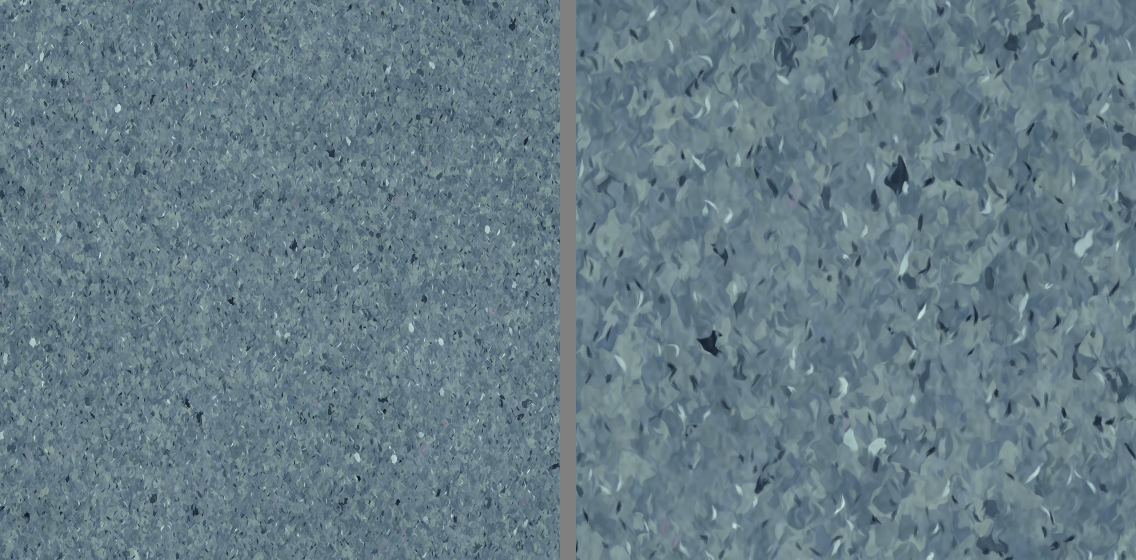
Left: the whole. Right: its middle third, enlarged.
Write a Shadertoy shader that draws this texture.

```glsl
const vec3 INK   = vec3(0.07, 0.11, 0.17);
const vec3 DARK  = vec3(0.235, 0.315, 0.375);
const vec3 SLATE = vec3(0.330, 0.420, 0.480);
const vec3 MID   = vec3(0.395, 0.485, 0.530);
const vec3 GREY  = vec3(0.445, 0.535, 0.563);
const vec3 SAGE  = vec3(0.505, 0.595, 0.600);
const vec3 PALE  = vec3(0.62, 0.73, 0.73);
const vec3 CHALK = vec3(0.80, 0.89, 0.88);
const vec3 MAUVE = vec3(0.47, 0.45, 0.55);

const float EDGE = 0.0008;        // softness of flake outlines
const float TILT = 1.6;           // spread of angles around vertical
const float BEND = 0.8;           // curvature of flakes
const float RAGGED = 0.65;        // irregularity of flake outlines
const float WARP = 0.0016;        // bending of the whole field
const float GRAIN = 0.075;        // fine streaks inside flakes
const float MOTTLE = 0.030;       // slow drift in brightness

float hash(vec2 p) {
    return fract(sin(dot(p, vec2(127.1, 311.7))) * 43758.5453);
}

vec4 hash4(vec2 p) {
    return vec4(hash(p), hash(p + 17.3), hash(p + 41.9), hash(p + 73.7));
}

float noise(vec2 p) {
    vec2 i = floor(p), f = fract(p);
    f = f * f * (3.0 - 2.0 * f);
    return mix(mix(hash(i), hash(i + vec2(1, 0)), f.x),
               mix(hash(i + vec2(0, 1)), hash(i + vec2(1, 1)), f.x), f.y);
}

// Common body colours, from slate to sage
vec3 bodyColor(float h) {
    vec3 c = mix(SLATE, MID, smoothstep(0.20, 0.40, h));
    c = mix(c, GREY, smoothstep(0.54, 0.70, h));
    return mix(c, SAGE, smoothstep(0.82, 0.92, h));
}

// Accents take the ends of the range, body colours the rest
vec3 flakeColor(vec4 h, float darkShare, float paleShare) {
    if (h.x < darkShare) return mix(DARK, INK, h.y * h.y * h.y);
    if (h.x > 1.0 - paleShare) return mix(PALE, CHALK, h.y * h.y * h.y);
    vec3 c = bodyColor(h.y);
    c += (h.z - 0.5) * vec3(0.020, 0.012, -0.024);
    return mix(c, MAUVE, 0.5 * step(0.985, h.w));
}

// One jittered grid of ragged, bent flakes; radius is in cells
void paintFlakes(inout vec3 color, vec2 p, float cells, vec2 radius,
                 float density, vec2 accents, float seed) {
    vec2 g = p * cells + seed * 0.37;
    vec2 home = floor(g);
    for (int j = -1; j <= 1; j++)
    for (int i = -1; i <= 1; i++) {
        vec2 id = home + vec2(i, j);
        vec4 place = hash4(id + seed);
        if (place.w > density) continue;
        vec4 look = hash4(id + seed + 131.3);

        float a = (place.z - 0.5) * TILT;
        vec2 q = g - id - place.xy;
        q = mat2(cos(a), sin(a), -sin(a), cos(a)) * q;
        vec2 r = radius * mix(vec2(0.6, 0.7), vec2(1.2, 1.1), look.zw);
        q.x += (look.w - 0.5) * q.y * q.y * BEND;

        vec2 s = q / r;
        float d = length(s) - 1.0 + RAGGED * (noise(s * 1.8 + look.xy * 60.0) - 0.5);
        d *= min(r.x, r.y) / cells;
        float soft = max(EDGE, 0.6 / iResolution.y);
        float cover = 1.0 - smoothstep(-soft, soft, d);

        vec3 c = flakeColor(look, accents.x, accents.y);
        c *= 1.0 + 0.07 * clamp(s.x, -1.0, 1.0) * (look.z - 0.4);
        color = mix(color, c, cover * mix(0.9, 1.0, look.w));
    }
}

void mainImage(out vec4 fragColor, in vec2 fragCoord) {
    vec2 uv = fragCoord / iResolution.y;
    vec2 p = uv + WARP * (vec2(noise(uv * 150.0), noise(uv * 150.0 + 50.0)) - 0.5) * 2.0;

    // Packed body flakes, coarse to fine
    vec3 color = bodyColor(noise(uv * vec2(110.0, 80.0)));
    paintFlakes(color, p, 50.0, vec2(0.40, 0.62), 0.95, vec2(0.015, 0.0), 11.0);
    paintFlakes(color, p, 56.0, vec2(0.36, 0.60), 0.85, vec2(0.02, 0.004), 23.0);
    paintFlakes(color, p, 84.0, vec2(0.27, 0.50), 0.55, vec2(0.03, 0.006), 37.0);

    // Thin slivers between them
    paintFlakes(color, p, 86.0, vec2(0.13, 0.42), 0.60, vec2(0.22, 0.06), 53.0);
    paintFlakes(color, p, 125.0, vec2(0.15, 0.40), 0.55, vec2(0.18, 0.08), 71.0);

    // Sparse dark and chalky chips
    paintFlakes(color, p, 48.0, vec2(0.19, 0.34), 0.05, vec2(0.75, 0.12), 89.0);
    paintFlakes(color, p, 42.0, vec2(0.14, 0.38), 0.03, vec2(0.55, 0.45), 97.0);

    // Fine streaks and slow mottling
    float streak = noise(p * vec2(430.0, 270.0)) - 0.5;
    float drift = noise(uv * 5.0) + noise(uv * 16.0 + 7.0) - 1.0;
    color += GRAIN * streak + MOTTLE * drift;
    fragColor = vec4(clamp(color, 0.0, 1.0), 1.0);
}
```
